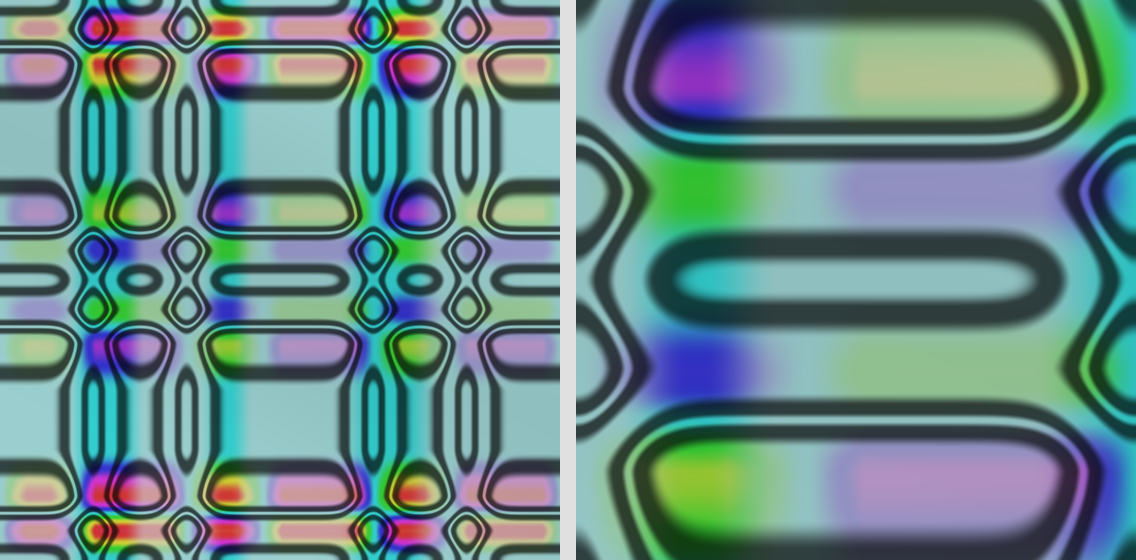
Left: the whole. Right: its middle third, enlarged.
This pattern is drawn by a Shadertoy shader. Its source:

```glsl
const float TAU = 6.2831853;
const float REPEATS = 2.0;

// Vertical profile: a trough, then a crest, then a level plain.
float rowProfile(float d) {
    return 2.0 * smoothstep(0.102, 0.232, d)
         - smoothstep(0.0, 0.109, d)
         - smoothstep(0.219, 0.401, d);
}

// Horizontal profile: a rounded ridge on each side of the tile centre.
float columnRidge(float d, float center, float width) {
    float s = (d - center) / width;
    return 2.0 * exp(-s * s);
}

// Dark contour bands, each split by a thin light line at even heights.
float contourShade(float height) {
    float g = abs(height - 2.0 * round(height * 0.5));
    return smoothstep(0.03, 0.21, g) * (1.0 - smoothstep(0.40, 0.70, g));
}

// Soft vertical strip of strong colour.
float strip(float x, float center, float halfWidth, float blur) {
    return 1.0 - smoothstep(halfWidth - blur, halfWidth + blur, abs(x - center));
}

vec3 hueColor(float hue, float saturation, float value) {
    vec3 ramp = abs(fract(hue + vec3(0.0, 2.0, 1.0) / 3.0) * 6.0 - 3.0) - 1.0;
    ramp = smoothstep(0.0, 1.0, ramp);
    return value * mix(vec3(1.0), ramp, saturation);
}

// The hue turns away from cyan on crests and troughs, more so far from mid height.
float driftingHue(vec2 uv, float profile) {
    float side = clamp(1.6 * (cos(TAU * 3.0 * (uv.x - 0.07)) - 0.3), -1.0, 1.0);
    float rise = uv.y - 0.5;
    float swing = 0.8 * sign(rise) * sqrt(abs(rise));
    return 0.5 + side * swing * profile;
}

void mainImage(out vec4 fragColor, in vec2 fragCoord) {
    vec2 uv = fragCoord / iResolution.xy;

    // Mirrored tile coordinates
    vec2 fromCenter = abs(fract(uv * REPEATS) - 0.5);
    float profile = rowProfile(0.5 - fromCenter.y);
    float height = profile - columnRidge(fromCenter.x, 1.0 / 6.0, 0.0742);

    // Pale tint with vivid vertical strips
    float vivid = max(strip(uv.x, 0.19, 0.050, 0.020),
                  max(strip(uv.x, 0.405, 0.027, 0.022),
                      strip(uv.x, 0.695, 0.060, 0.030)));
    float saturation = mix(0.25, 0.75, vivid);
    float value = 0.78 + 0.03 * sin(TAU * (uv.y + 0.5 * uv.x));
    vec3 tint = hueColor(driftingHue(uv, profile), saturation, value);

    // Contours darken the tint
    vec3 color = tint * mix(1.0, 0.32, contourShade(height));
    fragColor = vec4(color, 1.0);
}
```
